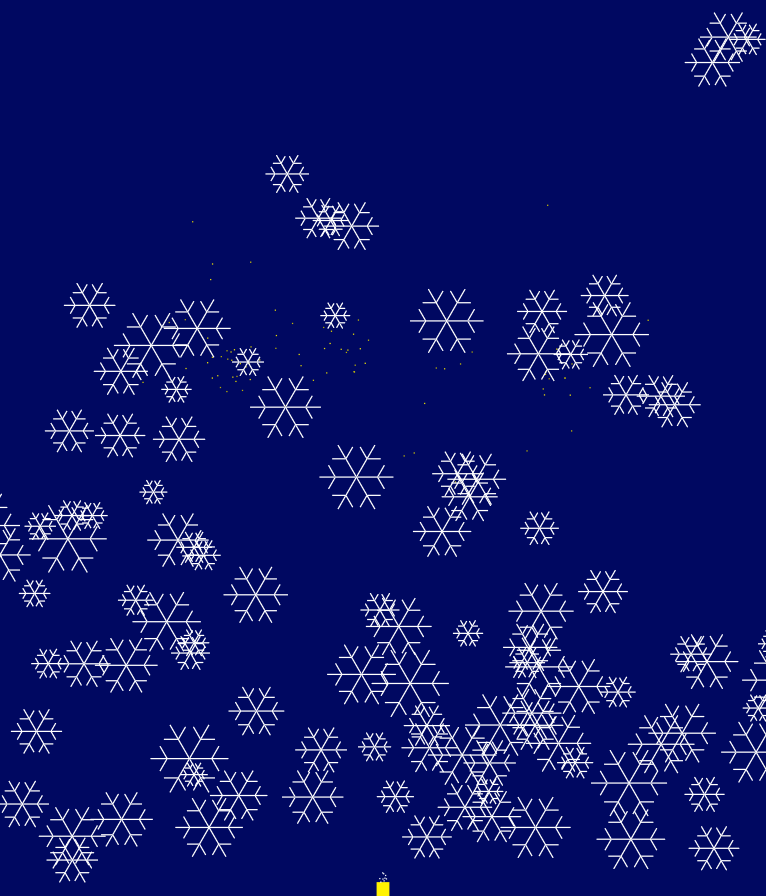
Give the GLSL for this pattern, as a Shadertoy shader.

```glsl
// Thin white six-armed snowflakes on deep navy, denser and clumped toward the
// ground, with loose bursts of tiny yellow sparks and a small launcher below.
// Flakes are folded line distances; sparks are hashed, area-filtered squares.

#define FLAKE_COUNT 104
#define SPARK_COUNT 78
#define LINE_WIDTH 0.0014
#define SPARK_SIZE 0.0014
#define MIN_RADIUS 0.0145
#define MAX_RADIUS 0.043
#define CLUMP_CHANCE 0.45
#define CLUMP_SPREAD 0.10
#define BRANCH_START 0.58
#define BRANCH_LENGTH 0.36

const vec3 NAVY = vec3(0.0, 0.03, 0.38);
const vec3 SNOW = vec3(1.0);
const vec3 YELLOW = vec3(1.0, 0.95, 0.0);

float hash(float n, float salt) {
    return fract(sin(n * 12.9898 + salt * 78.233) * 43758.5453);
}

// Share of a pixel covered by a strip of the given width at distance d
float strip(float d, float width, float pixel) {
    vec2 edges = (vec2(0.5, -0.5) * width - d) / pixel;
    vec2 inside = clamp(edges + 0.5, 0.0, 1.0);
    return inside.x - inside.y;
}

float square(vec2 p, vec2 size, float pixel) {
    return strip(p.x, size.x, pixel) / max(size.x, pixel) * max(size.x, pixel)
         * strip(p.y, size.y, pixel);
}

float segment(vec2 p, vec2 a, vec2 b) {
    vec2 pa = p - a, ba = b - a;
    return length(pa - ba * clamp(dot(pa, ba) / dot(ba, ba), 0.0, 1.0));
}

// Fold the plane into half of one arm, then measure the arm and its branch
float snowflake(vec2 p, float radius) {
    const vec2 mirror = vec2(-0.5, 0.8660254);
    p = abs(p);
    p -= 2.0 * max(dot(p, mirror), 0.0) * mirror;
    p.y = abs(p.y);
    vec2 root = vec2(BRANCH_START * radius, 0.0);
    vec2 tip = root + BRANCH_LENGTH * radius * vec2(0.5, 0.8660254);
    return min(segment(p, vec2(0.0), vec2(radius, 0.0)), segment(p, root, tip));
}

// Flakes thin out upward, under a ceiling that rises to the right
vec2 flakeCentre(float id, float aspect) {
    float group = hash(id, 1.0) < CLUMP_CHANCE ? floor(id / 4.0) * 4.0 : id;
    float across = hash(group, 2.0);
    float ceiling = 0.66 + 0.30 * across;
    vec2 home = vec2(across * aspect, 0.03 + ceiling * pow(hash(group, 3.0), 1.25));
    vec2 drift = vec2(hash(id, 4.0), hash(id, 5.0)) - 0.5;
    vec2 centre = home + CLUMP_SPREAD * drift;
    return vec2(centre.x, max(centre.y, 0.027));
}

// Four bursts in a row, the leftmost one fullest, each with a few strays
vec2 sparkCentre(float id) {
    float burst = floor(4.0 * pow(hash(id, 6.0), 2.0));
    vec2 middle = vec2(0.26 + 0.12 * burst, 0.59 + 0.03 * sin(burst * 1.9));
    float h = hash(id, 7.0);
    float reach = 0.008 + 0.035 * h + 0.2 * pow(h, 8.0);
    float angle = 6.2831853 * hash(id, 8.0);
    return middle + reach * vec2(cos(angle), sin(angle));
}

void mainImage(out vec4 fragColor, in vec2 fragCoord) {
    float pixel = 1.0 / iResolution.y;
    float aspect = iResolution.x * pixel;
    vec2 p = fragCoord * pixel;
    vec3 color = NAVY;

    // Yellow sparks
    for (int i = 0; i < SPARK_COUNT; i++) {
        float id = float(i);
        float glow = square(p - sparkCentre(id), vec2(SPARK_SIZE), pixel);
        color = mix(color, YELLOW * mix(0.7, 1.0, hash(id, 9.0)), glow);
    }

    // Snowflakes
    for (int i = 0; i < FLAKE_COUNT; i++) {
        float id = float(i);
        vec2 q = p - flakeCentre(id, aspect);
        float radius = mix(MIN_RADIUS, MAX_RADIUS, hash(id, 10.0));
        if (dot(q, q) > pow(radius + 2.0 * pixel, 2.0)) continue;
        color = mix(color, SNOW, strip(snowflake(q, radius), LINE_WIDTH, pixel));
    }

    // Launcher at the bottom centre, with a few white specks above its mouth
    vec2 base = p - vec2(0.5 * aspect, 0.0);
    color = mix(color, YELLOW, square(base, vec2(0.0143, 0.031), pixel));
    for (int i = 0; i < 9; i++) {
        float id = float(i);
        float rise = hash(id, 11.0);
        vec2 speck = vec2((hash(id, 12.0) - 0.5) * mix(0.014, 0.003, rise),
                          0.015 + 0.011 * rise);
        color = mix(color, SNOW, square(base - speck, vec2(SPARK_SIZE), pixel));
    }

    fragColor = vec4(color, 1.0);
}
```
